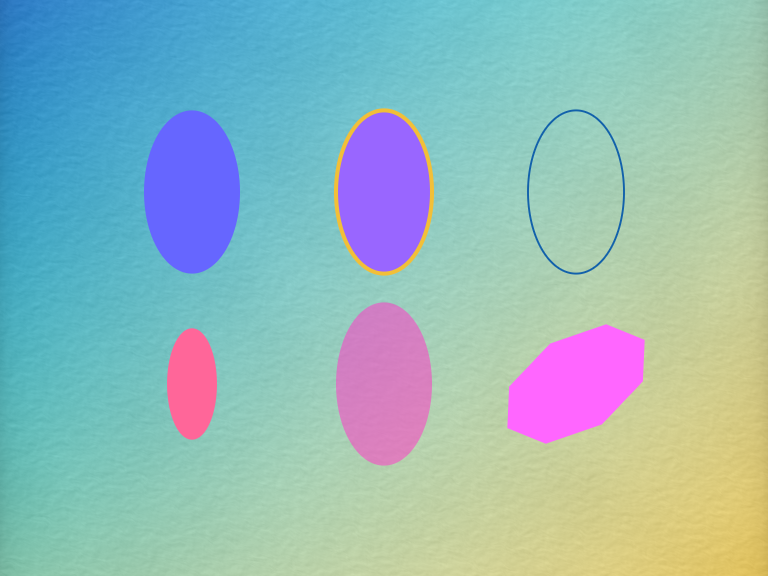
Give the GLSL for this background, as a Shadertoy shader.

```glsl
// Six ellipse variations in two rows on embossed paper with a blue-to-gold wash.
#define CANVAS_UNITS 6.0           // canvas height in layout units
#define RADII vec2(0.5, 0.85)      // common ellipse radii
#define SMALL_RADII vec2(0.26, 0.58)
#define TILT 1.0                   // octagon rotation in radians
#define GOLD_WIDTH 0.042
#define LINE_WIDTH 0.02
#define VEIL_ALPHA 0.55            // opacity of the translucent ellipse
#define GRAIN_SCALE vec2(13.0, 22.0)
#define GRAIN_DEPTH 0.075
#define BLOTCH_DEPTH 0.035

float hash(vec2 p) {
    vec3 q = fract(vec3(p.xyx) * 0.1031);
    q += dot(q, q.yzx + 33.33);
    return fract((q.x + q.y) * q.z);
}

float noise(vec2 p) {
    vec2 cell = floor(p), f = fract(p);
    f = f * f * (3.0 - 2.0 * f);
    return mix(mix(hash(cell), hash(cell + vec2(1, 0)), f.x),
               mix(hash(cell + vec2(0, 1)), hash(cell + vec2(1, 1)), f.x), f.y);
}

float fbm(vec2 p) {
    float sum = 0.0, gain = 0.5;
    for (int i = 0; i < 4; i++) {
        sum += gain * noise(p);
        p = mat2(1.6, 1.2, -1.2, 1.6) * p + 17.3;
        gain *= 0.5;
    }
    return sum;
}

// Quadratic curve through three evenly spaced colours.
vec3 through(vec3 a, vec3 b, vec3 c, float t) {
    return a * (1.0 - t) * (1.0 - 2.0 * t) + b * 4.0 * t * (1.0 - t) + c * t * (2.0 * t - 1.0);
}

vec3 wash(vec2 uv) {
    vec3 bottom = through(vec3(0.50, 0.76, 0.66), vec3(0.77, 0.82, 0.63), vec3(0.90, 0.77, 0.36), uv.x);
    vec3 middle = through(vec3(0.26, 0.67, 0.76), vec3(0.58, 0.80, 0.75), vec3(0.79, 0.80, 0.58), uv.x);
    vec3 top = through(vec3(0.17, 0.47, 0.77), vec3(0.38, 0.74, 0.82), vec3(0.60, 0.79, 0.71), uv.x);
    return through(bottom, middle, top, uv.y);
}

vec3 paper(vec2 p, vec2 uv) {
    // Lit relief: height difference along the light direction.
    vec2 g = (p + 0.04 * noise(p * 9.0)) * GRAIN_SCALE;
    g.y += 0.25 * g.x;
    float relief = fbm(g) - fbm(g + vec2(0.25, -0.45));
    float blotch = fbm(p * 1.3 + 4.0) - 0.47;
    vec3 col = wash(uv) + GRAIN_DEPTH * relief + BLOTCH_DEPTH * blotch;
    // Worn, darker side edges.
    float side = min(uv.x, 1.0 - uv.x);
    return col * (1.0 - 0.08 * exp(-side * 70.0));
}

float ellipse(vec2 p, vec2 r) {
    float k = length(p / r);
    return k * (k - 1.0) / max(length(p / (r * r)), 1e-4);
}

// Octagon inscribed in an ellipse, with vertices on its axes.
float octagon(vec2 p, vec2 r) {
    vec2 q = abs(p) / r;
    vec2 n = vec2(cos(0.3927), sin(0.3927));
    float a = (dot(q, n) - n.x) / length(n / r);
    float b = (dot(q, n.yx) - n.x) / length(n.yx / r);
    return max(a, b);
}

void mainImage(out vec4 fragColor, in vec2 fragCoord) {
    float pixel = CANVAS_UNITS / iResolution.y;
    vec2 uv = fragCoord / iResolution.xy;
    vec2 p = (fragCoord - 0.5 * iResolution.xy) * pixel + vec2(4.0, 3.0);
    vec3 col = paper(p, uv);
    #define COVER(d) clamp(0.5 - (d) / pixel, 0.0, 1.0)

    // Upper row: solid, gold-rimmed and outlined ellipses.
    col = mix(col, vec3(0.40, 0.40, 1.0), COVER(ellipse(p - vec2(2, 4), RADII)));
    float rimmed = ellipse(p - vec2(4, 4), RADII);
    col = mix(col, vec3(0.60, 0.40, 1.0), COVER(rimmed));
    col = mix(col, vec3(0.95, 0.75, 0.22), COVER(abs(rimmed) - 0.5 * GOLD_WIDTH));
    float outline = abs(ellipse(p - vec2(6, 4), RADII)) - 0.5 * LINE_WIDTH;
    col = mix(col, vec3(0.07, 0.38, 0.67), COVER(outline));

    // Lower row: small, translucent and tilted eight-sided ellipses.
    col = mix(col, vec3(1.0, 0.40, 0.60), COVER(ellipse(p - vec2(2, 2), SMALL_RADII)));
    float veil = COVER(ellipse(p - vec2(4, 2), RADII));
    col = mix(col, vec3(1.0, 0.24, 0.78), VEIL_ALPHA * veil);
    float c = cos(TILT), s = sin(TILT);
    vec2 tilted = mat2(c, s, -s, c) * (p - vec2(6, 2));
    col = mix(col, vec3(1.0, 0.40, 1.0), COVER(octagon(tilted, RADII)));

    fragColor = vec4(clamp(col, 0.0, 1.0), 1.0);
}
```
